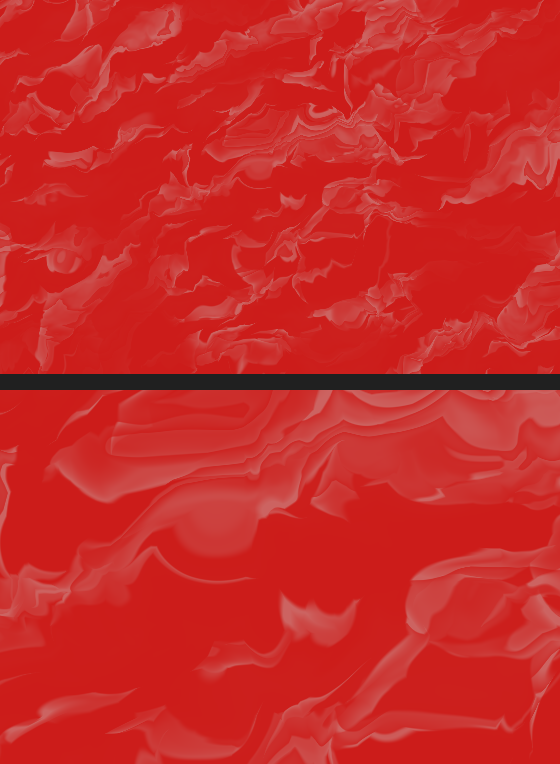
Top, the full canvas; bottom, a detail of the centre.
This texture is drawn by a Shadertoy shader. Its source:

```glsl
// Crumpled clear film over a red ground: warped, tapering folds at three sizes
// catch pale light, each with one crisp and one soft side. Sawtooth bands of
// stretched noise add inner creases, and thin ridges join the folds together.

const vec3 RED = vec3(0.80, 0.11, 0.10);
const vec3 GLARE = vec3(0.80, 0.39, 0.38);
const float EDGE = 0.0025; // edge softness, in canvas heights

float hash(vec2 p) {
    vec3 q = fract(p.xyx * vec3(0.1031, 0.1030, 0.0973));
    q += dot(q, q.yzx + 33.33);
    return fract((q.x + q.y) * q.z);
}

vec2 hash2(vec2 p) {
    return vec2(hash(p), hash(p + 47.3));
}

vec2 rotate(vec2 p, float angle) {
    float c = cos(angle), s = sin(angle);
    return vec2(c * p.x + s * p.y, c * p.y - s * p.x);
}

float noise(vec2 p) {
    vec2 i = floor(p), f = fract(p);
    f = f * f * f * (f * (f * 6.0 - 15.0) + 10.0);
    float low = mix(hash(i), hash(i + vec2(1, 0)), f.x);
    float high = mix(hash(i + vec2(0, 1)), hash(i + vec2(1, 1)), f.x);
    return mix(low, high, f.y);
}

float fbm(vec2 p) {
    float sum = 0.0, gain = 0.53;
    for (int i = 0; i < 4; i++) {
        sum += gain * noise(p);
        p = rotate(p, 0.6) * 2.03 + 7.1;
        gain *= 0.5;
    }
    return sum;
}

// Noise with sharp valleys, which bends outlines into corners
float creased(vec2 p) {
    return abs(2.0 * noise(p) - 1.0) + 0.5 * abs(2.0 * noise(rotate(p, 0.8) * 2.3) - 1.0);
}

vec2 crumple(vec2 p, float scale, float amount) {
    return p + amount * (vec2(creased(p * scale + 3.7), creased(p * scale + 61.2)) - 0.7);
}

// Rises softly, then drops at a crisp crease
float sawtooth(float x) {
    float f = fract(x);
    return f * (1.0 - smoothstep(0.9, 1.0, f));
}

// Brightness of one tapering fold in its own frame
float fold(vec2 q, vec2 shape, vec2 style, float edge) {
    float x = q.x / mix(0.5, 0.95, shape.x);
    float peak = mix(-0.6, 0.6, style.x);
    float taper = min((x + 1.0) / (1.0 + peak), (1.0 - x) / (1.0 - peak));
    float width = mix(0.16, 0.42, shape.y) * taper;
    float y = q.y + (style.y - 0.5) * 0.25 * x * x;
    float dist = max(y - width, -0.35 * width - y);
    float across = clamp((y + 0.35 * width) / max(1.35 * width, 0.001), 0.0, 1.0);
    across = style.y > 0.5 ? across : 1.0 - across;
    float cover = 1.0 - smoothstep(-edge, edge, dist);
    float rim = exp(-abs(dist) / (edge * 2.0));
    return cover * (mix(0.2, 1.0, across) * mix(0.5, 1.0, style.x) + 0.25 * rim);
}

// Folds scattered on a jittered grid, mostly rising to the right
float folds(vec2 p, float size, float density, float seed) {
    vec2 g = p / size, base = floor(g);
    float light = 0.0;
    for (int j = -1; j <= 1; j++)
    for (int i = -1; i <= 1; i++) {
        vec2 cell = base + vec2(i, j);
        vec2 key = cell + seed;
        vec2 pick = hash2(key + 19.7);
        if (pick.x > density) continue;
        float angle = mix(-0.05, 0.8, pick.y) + step(0.8, hash(key + 5.3)) * 0.9;
        vec2 q = rotate(g - cell - hash2(key), angle);
        light = max(light, fold(q, hash2(key + 31.1), hash2(key + 73.9), EDGE / size));
    }
    return light;
}

void mainImage(out vec4 fragColor, in vec2 fragCoord) {
    vec2 p = fragCoord / iResolution.y;

    // Crumple the plane at a broad and a fine scale
    vec2 broad = crumple(p + 20.0, 4.0, 0.07);
    vec2 w = crumple(broad, 14.0, 0.022);

    // Folds gather in clusters, smaller ones more so
    float cluster = smoothstep(0.35, 0.6, noise(p * 3.2 + 11.0));
    float light = folds(w, 0.40, 0.80, 10.0);
    light = max(light, folds(w, 0.19, 0.80, 90.0) * mix(0.12, 1.0, cluster));
    light = max(light, folds(w, 0.085, 0.65, 170.0) * cluster);

    // Inner creases stretched along the folds
    vec2 along = rotate(w, 0.42);
    float grain = fbm(along * vec2(4.0, 10.0));
    float sheen = light * (0.28 + 0.95 * sawtooth(grain * 7.0)) * 1.15;

    // Thin connecting ridges and a faint haze
    float ridge = 1.0 - abs(2.0 * noise(along * vec2(3.0, 9.0) + 40.0) - 1.0);
    float patches = smoothstep(0.5, 0.75, noise(p * 6.0 + 80.0));
    sheen += 0.35 * smoothstep(0.93, 1.0, ridge) * patches * (0.4 + grain);
    sheen += 0.05 * smoothstep(0.5, 0.8, grain);

    fragColor = vec4(mix(RED, GLARE, clamp(sheen, 0.0, 1.0)), 1.0);
}
```
